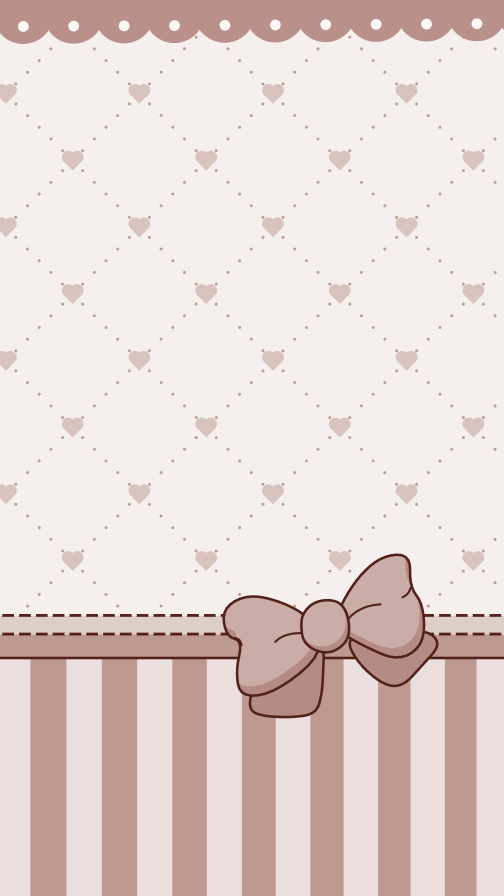
This pattern is drawn by a WebGL 2 fragment shader. Its source:

```glsl
#version 300 es
precision highp float;
// Quilted hearts under a scalloped trim, above a stitched ribbon, stripes and a bow.
uniform vec2 u_resolution;
out vec4 fragColor;

// Design units: the canvas is 768 tall, y runs downward from the top.
const float HEIGHT = 768.0;
const vec3 CREAM = vec3(0.96, 0.94, 0.93);
const vec3 ROSE = vec3(0.74, 0.60, 0.56);
const vec3 TRIM = vec3(0.73, 0.57, 0.54);
const vec3 BLUSH = vec3(0.92, 0.87, 0.87);
const vec3 HEART = vec3(0.85, 0.765, 0.745);
const vec3 SATIN = vec3(0.79, 0.68, 0.65);
const vec3 SHADE = vec3(0.71, 0.55, 0.52);
const vec3 INK = vec3(0.33, 0.13, 0.10);

float cover(float d, float px) { return clamp(0.5 - d / px, 0.0, 1.0); }

float segmentDistance(vec2 p, vec2 a, vec2 b) {
  vec2 e = b - a, w = p - a;
  return length(w - e * clamp(dot(w, e) / max(dot(e, e), 1e-5), 0.0, 1.0));
}

vec2 bezier(vec2 a, vec2 b, vec2 c, float t) {
  return mix(mix(a, b, t), mix(b, c, t), t);
}

float curveDistance(vec2 p, vec2 a, vec2 b, vec2 c) {
  float d = 1e5;
  for (float k = 0.0; k < 6.0; k++)
    d = min(d, segmentDistance(p, bezier(a, b, c, k / 6.0), bezier(a, b, c, (k + 1.0) / 6.0)));
  return d;
}

// Signed distance to a closed quadratic spline.
float blobDistance(vec2 p, vec2 c[10]) {
  float d = 1e5, side = 1.0;
  vec2 a = 0.5 * (c[9] + c[0]);
  for (int i = 0; i < 10; i++) {
    vec2 first = 0.5 * (c[(i + 9) % 10] + c[i]);
    vec2 last = 0.5 * (c[i] + c[(i + 1) % 10]);
    for (float k = 1.0; k < 6.0; k++) {
      vec2 b = bezier(first, c[i], last, k / 5.0), e = b - a, w = p - a;
      d = min(d, segmentDistance(p, a, b));
      bvec3 cross3 = bvec3(p.y >= a.y, p.y < b.y, e.x * w.y > e.y * w.x);
      if (all(cross3) || !any(cross3)) side = -side;
      a = b;
    }
  }
  return side * d;
}

float heartDistance(vec2 p) {
  p.x = abs(p.x);
  if (p.x + p.y > 1.0) return length(p - vec2(0.25, 0.75)) - 0.3536;
  vec2 tip = p - vec2(0.0, 1.0), flank = p - 0.5 * max(p.x + p.y, 0.0);
  return sqrt(min(dot(tip, tip), dot(flank, flank))) * sign(p.x - p.y);
}

// Diagonal lattice: hearts at the crossings, five dots along each edge.
vec3 quilt(vec3 col, vec2 p, float px) {
  const vec2 origin = vec2(5.0, 80.5), cell = vec2(114.5, 114.4);
  vec2 g = (p - origin) / cell, uv = vec2(g.x + g.y, g.x - g.y);
  for (int axis = 0; axis < 2; axis++) {
    vec2 q = axis == 0 ? uv : uv.yx;
    float along = fract(q.x) - 0.5;
    along -= 0.175 * clamp(round(along / 0.175), -2.0, 2.0);
    float d = length(vec2(along, q.y - round(q.y))) * 81.0 - 1.25;
    col = mix(col, TRIM, 0.9 * cover(d, px));
  }
  vec2 n = round(uv);
  vec2 q = p - origin - cell * 0.5 * vec2(n.x + n.y, n.x - n.y);
  float d = heartDistance(vec2(q.x, -q.y) / 15.4 + vec2(0.0, 0.55)) * 15.4;
  return mix(col, HEART, cover(d, px));
}

vec3 scallops(vec3 col, vec2 p, float px) {
  p.y += 0.006 * (p.x - 216.0);
  float x = (fract((p.x - 20.0) / 43.2 + 0.5) - 0.5) * 43.2;
  col = mix(col, TRIM, cover(min(p.y - 20.0, length(vec2(x, p.y - 10.5)) - 26.0), px));
  return mix(col, vec3(0.98, 0.97, 0.96), cover(length(vec2(x, p.y - 21.5)) - 4.6, px));
}

vec3 stitches(vec3 col, vec2 p, float y, float px) {
  float x = abs(fract((p.x - 7.0) / 14.4 + 0.5) - 0.5) * 14.4;
  return mix(col, INK, cover(max(x - 5.0, abs(p.y - y) - 1.2), px));
}

vec3 ribbonAndStripes(vec3 col, vec2 p, float px) {
  vec3 stripes = BLUSH;
  for (float n = 0.0; n < 8.0; n++) {
    float centre = 41.5 + 61.3 * n - 0.4 * n * n;
    stripes = mix(stripes, ROSE, cover(abs(p.x - centre) - 15.4 + 0.3 * n, px));
  }
  col = mix(col, vec3(0.86, 0.81, 0.785), cover(528.0 - p.y, px));
  col = mix(col, ROSE, cover(544.0 - p.y, px));
  col = mix(col, stripes, cover(564.0 - p.y, px));
  col = mix(col, INK, cover(abs(p.y - 564.0) - 1.1, px));
  return stitches(stitches(col, p, 527.5, px), p, 543.5, px);
}

// Fill with a shaded rim on the side facing along the offset, then outline.
vec3 cloth(vec3 col, vec2 p, vec2 c[10], vec2 offset, float px) {
  float d = blobDistance(p, c);
  vec3 fill = mix(SHADE, SATIN, cover(blobDistance(p + offset, c), px));
  return mix(mix(col, fill, cover(d, px)), INK, cover(abs(d) - 1.1, px));
}

vec3 bow(vec3 col, vec2 p, float px) {
  vec2 leftTail[10] = vec2[10](vec2(216, 590), vec2(213, 609), vec2(226, 614), vec2(250, 615), vec2(271, 612), vec2(276, 595), vec2(277, 575), vec2(278, 552), vec2(255, 560), vec2(230, 580));
  vec2 rightTail[10] = vec2[10](vec2(296, 548), vec2(308, 570), vec2(330, 588), vec2(346, 588), vec2(362, 570), vec2(376, 555), vec2(373, 545), vec2(360, 540), vec2(340, 545), vec2(315, 545));
  vec2 leftLoop[10] = vec2[10](vec2(268, 531), vec2(243, 516), vec2(212, 509), vec2(190, 522), vec2(194, 546), vec2(208, 549), vec2(202, 575), vec2(206, 598), vec2(236, 594), vec2(278, 560));
  vec2 rightLoop[10] = vec2[10](vec2(290, 522), vec2(307, 494), vec2(328, 476), vec2(352, 475), vec2(351, 503), vec2(363, 518), vec2(364, 552), vec2(342, 567), vec2(312, 554), vec2(288, 540));
  vec2 knot[10] = vec2[10](vec2(259, 526), vec2(270, 515), vec2(288, 514), vec2(297, 523), vec2(300, 539), vec2(297, 551), vec2(284, 560), vec2(270, 558), vec2(260, 550), vec2(258, 538));
  col = cloth(col, p, leftTail, vec2(0, 90), px);
  col = cloth(col, p, rightTail, vec2(0, 90), px);
  col = cloth(col, p, leftLoop, vec2(3, 8), px);
  col = cloth(col, p, rightLoop, vec2(4, 8), px);
  // Creases gathered toward the knot and at the outer folds.
  float crease = curveDistance(p, vec2(236, 550), vec2(245, 541), vec2(264, 543));
  crease = min(crease, curveDistance(p, vec2(298, 531), vec2(308, 519), vec2(326, 518)));
  crease = min(crease, curveDistance(p, vec2(201, 547), vec2(206, 547), vec2(207, 553)));
  crease = min(crease, curveDistance(p, vec2(352, 504), vec2(350, 510), vec2(345, 512)));
  col = mix(col, INK, cover(crease - 0.9, px));
  return cloth(col, p, knot, vec2(3, 5), px);
}

void main() {
  float px = HEIGHT / u_resolution.y;
  vec2 p = vec2(gl_FragCoord.x, u_resolution.y - gl_FragCoord.y) * px;
  vec3 col = scallops(quilt(CREAM, p, px), p, px);
  col = ribbonAndStripes(col, p, px);
  if (abs(p.x - 284.0) < 100.0 && abs(p.y - 545.0) < 80.0) col = bow(col, p, px);
  fragColor = vec4(col, 1.0);
}
```
